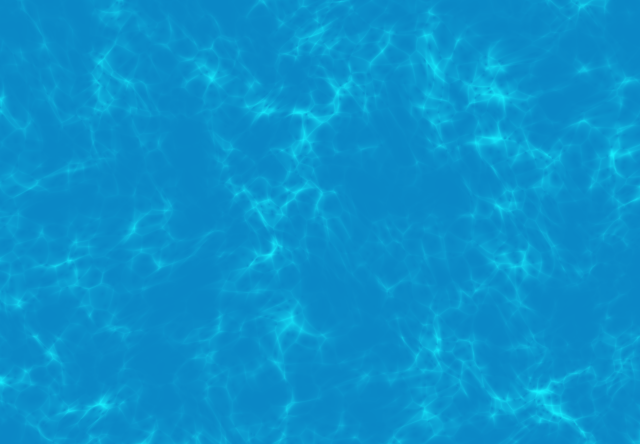
Give the GLSL for this texture, as a Shadertoy shader.

```glsl
// Sunlit pool water: soft cyan caustic wisps over flat, rounded blue cells.
#define DEEP_BLUE   vec3(0.040, 0.533, 0.775)
#define BRIGHT_CYAN vec3(0.085, 0.940, 0.995)
#define LAYERS      6
#define BASE_SCALE  2.7   // largest cells per canvas height
#define SCALE_STEP  1.70  // growth in frequency per layer
#define CONTRAST    0.95  // exponent of the largest layer
#define DETAIL_FADE 0.90  // exponent falloff per layer
#define WARP        0.19  // strength of the sine distortion
#define FILAMENT    1.2   // extra light along cell borders
#define EXPOSURE    0.100

vec2 hash22(vec2 p) {
    vec3 q = fract(vec3(p.xyx) * vec3(0.1031, 0.1030, 0.0973));
    q += dot(q, q.yzx + 33.33);
    return fract((q.xx + q.yz) * q.zy);
}

// Distances to the nearest and second nearest cell points.
vec2 cellular(vec2 p) {
    vec2 cell = floor(p), local = fract(p);
    vec2 nearest = vec2(8.0);
    for (int y = -1; y <= 1; y++)
    for (int x = -1; x <= 1; x++) {
        vec2 offset = vec2(x, y);
        float d = length(offset + hash22(cell + offset) - local);
        nearest = d < nearest.x ? vec2(d, nearest.x)
                                : vec2(nearest.x, min(nearest.y, d));
    }
    return nearest;
}

// Layered sines bend the cells into wisps.
vec2 ripple(vec2 p) {
    float freq = 6.0;
    for (int i = 0; i < 4; i++) {
        float phase = float(i) * 1.9;
        vec2 wave = p.yx * freq + 0.6 * freq * vec2(p.x, -p.y);
        p += WARP / freq * sin(wave + vec2(phase, 2.3 - phase));
        freq *= 2.13;
    }
    return p;
}

// Product of cell layers: fine texture shows only inside bright patches.
float caustics(vec2 p) {
    const mat2 turn = mat2(0.80, 0.60, -0.60, 0.80);
    float light = 1.0, power = CONTRAST;
    vec2 q = p * BASE_SCALE + 40.0;
    for (int i = 0; i < LAYERS; i++) {
        vec2 d = cellular(q);
        float border = exp(-12.0 * (d.y - d.x));
        light *= pow(d.x / 0.43, power);
        if (i > 0 && i < 5) light *= 0.87 + FILAMENT * power * border;
        q = turn * q * SCALE_STEP + 17.3;
        power *= DETAIL_FADE;
    }
    return light;
}

void mainImage(out vec4 fragColor, in vec2 fragCoord) {
    vec2 uv = fragCoord / iResolution.y;

    // Four samples per pixel smooth the fine ridges.
    float glow = 0.0;
    for (int i = 0; i < 4; i++) {
        vec2 jitter = (vec2(i % 2, i / 2) - 0.5) * 0.5 / iResolution.y;
        glow += 1.0 - exp(-EXPOSURE * caustics(ripple(uv + jitter)));
    }
    fragColor = vec4(mix(DEEP_BLUE, BRIGHT_CYAN, glow * 0.25), 1.0);
}
```
